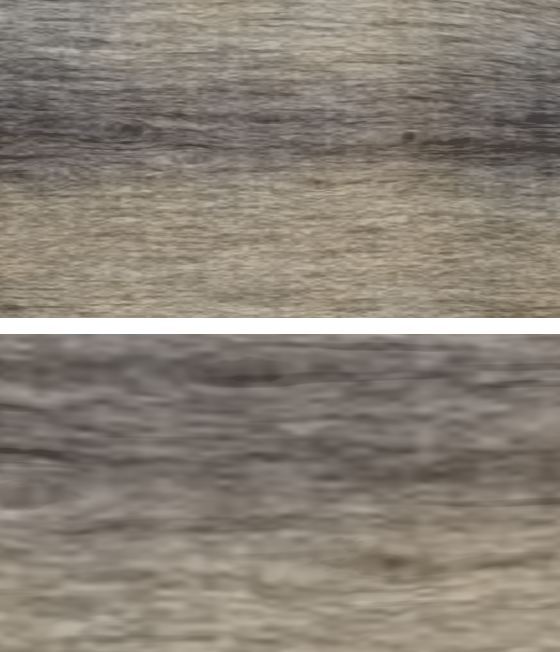
Top: the whole. Bottom: its middle third, enlarged.
Give the GLSL for this texture, as a WebGL 1 fragment shader.

```glsl
precision highp float;

uniform vec2 u_resolution;

#define LIGHT_LEVEL 0.580
#define BAND_DEPTH 0.150
#define EDGE_SHADE 0.070
#define CLOUD_AMOUNT 0.10
#define STREAK_AMOUNT 0.14
#define LINE_AMOUNT 0.12
#define PORE_AMOUNT 0.085
#define FIBRE_AMOUNT 0.135
#define RAY_AMOUNT 0.045
#define KNOT_DEPTH 0.11
#define KNOT_COUNT 8
#define WARM_TINT vec3(0.042, 0.0, -0.070)

float hash(vec2 p) {
  return fract(sin(dot(p, vec2(127.1, 311.7))) * 43758.5453);
}

float noise(vec2 p) {
  vec2 cell = floor(p);
  vec2 f = fract(p);
  f = f * f * (3.0 - 2.0 * f);
  float low = mix(hash(cell), hash(cell + vec2(1.0, 0.0)), f.x);
  float high = mix(hash(cell + vec2(0.0, 1.0)), hash(cell + 1.0), f.x);
  return mix(low, high, f.y);
}

// Layered noise, centred on zero
float fbm(vec2 p) {
  float sum = 0.0;
  float weight = 0.5;
  for (int i = 0; i < 4; i++) {
    sum += weight * (noise(p) - 0.5);
    p = p * 2.03 + vec2(17.3, 9.1);
    weight *= 0.5;
  }
  return sum;
}

// Scattered knots: x = darkness, y = bend of the grain around them
vec2 knots(vec2 p, float aspect) {
  vec2 result = vec2(0.0);
  vec2 ragged = vec2(fbm(p * vec2(14.0, 40.0)), fbm(p * vec2(20.0, 60.0) + 40.0));
  for (int i = 0; i < KNOT_COUNT; i++) {
    float id = float(i);
    float roundness = hash(vec2(id, 7.7));
    vec2 centre = vec2(
      (id + 0.2 + 0.6 * hash(vec2(id, 1.3))) / float(KNOT_COUNT) * aspect,
      0.34 + 0.31 * hash(vec2(id, 4.9)));
    vec2 size = vec2(0.035 + 0.035 * hash(vec2(id, 2.1)), mix(0.008, 0.024, roundness));
    vec2 offset = p - centre;
    vec2 q = offset / size;
    float bend = exp(-0.22 * dot(q, q));
    float radius = length(q + ragged * vec2(2.6, 3.4));
    float body = 1.0 - smoothstep(0.45, 1.2, radius);
    float rim = exp(-pow((radius - 1.2) * 4.0, 2.0)) * roundness;
    float core = exp(-dot(q - 0.3, q - 0.3) * 7.0) * roundness;
    result.x += 0.65 * body + 0.5 * core - 0.25 * rim + 0.14 * bend;
    result.y -= 0.75 * offset.y * bend;
  }
  return result;
}

void main() {
  vec2 uv = gl_FragCoord.xy / u_resolution;
  float aspect = u_resolution.x / u_resolution.y;
  vec2 p = vec2(uv.x * aspect, uv.y);
  vec2 knot = knots(p, aspect);

  // Grain coordinates: gentle waves, and lines that droop at the upper right
  float droop = 0.32 * pow(max(uv.x - 0.5, 0.0), 2.0) * smoothstep(0.45, 1.0, uv.y);
  float wave = 0.030 * fbm(p * vec2(2.2, 4.0)) + 0.008 * fbm(p * vec2(9.0, 14.0));
  vec2 grain = vec2(p.x, p.y + droop + wave + knot.y);

  // Dark heartwood band between two pale zones
  float edgeY = uv.y + 0.11 * fbm(vec2(p.x * 2.5, p.y * 7.0) + 5.0);
  float band = smoothstep(0.36, 0.52, edgeY) * (1.0 - smoothstep(0.63, 0.90, edgeY));
  float side = smoothstep(0.15, 0.5, abs(uv.x - 0.5));
  float cloud = fbm(p * vec2(2.6, 3.2) + 31.0);

  // Broad streaks and growth lines
  float streak = fbm(grain * vec2(2.0, 24.0) + 11.0);
  float lines = noise(grain * vec2(5.0, 84.0)) - 0.5;
  lines += 0.6 * (noise(grain * vec2(10.0, 130.0) + 60.0) - 0.5);
  float lineStrength = mix(0.6, 1.0, smoothstep(0.35, 0.6, uv.y));
  lineStrength = max(lineStrength, 1.0 - smoothstep(0.03, 0.14, uv.y));

  // Thin dark pores, and short crisp fibres
  float pore = smoothstep(0.60, 0.82, noise(grain * vec2(7.0, 105.0) + 91.0));
  float fibre = noise(grain * vec2(30.0, 140.0) + 23.0) - 0.5;
  fibre += 0.8 * (noise(grain * vec2(62.0, 165.0) + 47.0) - 0.5);

  // Slightly slanted pale ray flecks in the lower zone
  vec2 slant = vec2(p.x + 0.4 * p.y, p.y - 0.18 * p.x + 0.8 * wave);
  float ray = smoothstep(0.62, 0.86, noise(slant * vec2(26.0, 85.0)));
  ray *= smoothstep(0.06, 0.2, uv.y) * (1.0 - smoothstep(0.4, 0.58, uv.y));

  float level = LIGHT_LEVEL - BAND_DEPTH * band;
  level -= EDGE_SHADE * side * (0.55 + 0.45 * smoothstep(0.1, 0.5, uv.y));
  level += CLOUD_AMOUNT * cloud + STREAK_AMOUNT * streak * (0.6 + 0.7 * band);
  level += LINE_AMOUNT * lines * lineStrength + FIBRE_AMOUNT * fibre;
  level += RAY_AMOUNT * (ray - 0.15);
  level -= PORE_AMOUNT * (pore - 0.2) * lineStrength;
  level -= KNOT_DEPTH * knot.x;

  // Warm beige below, greyer towards the top and the dark sides
  float warmth = 1.0 - 0.30 * smoothstep(0.35, 0.95, uv.y) - 0.25 * band;
  warmth -= 0.38 * side * smoothstep(0.2, 0.5, uv.y);
  warmth += 0.8 * fbm(p * vec2(3.0, 5.0) + 77.0);
  vec3 color = vec3(clamp(level, 0.25, 0.70)) + WARM_TINT * clamp(warmth, 0.1, 1.1);
  color += vec3(0.004, -0.004, 0.008) * band;
  gl_FragColor = vec4(color, 1.0);
}
```
